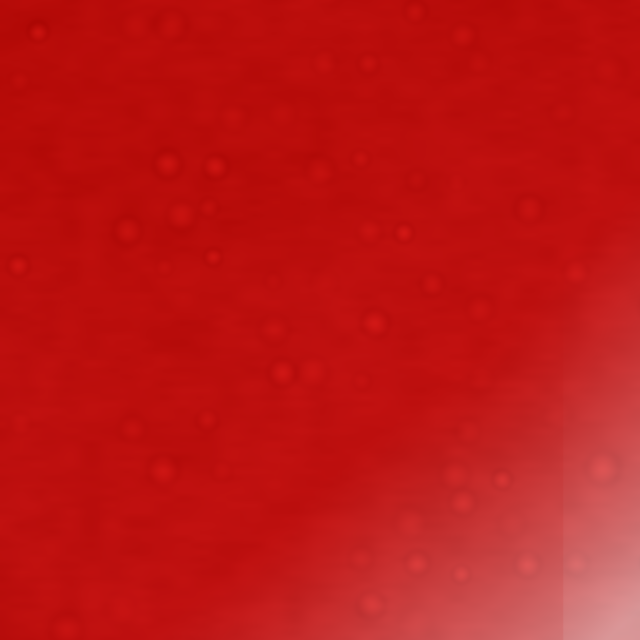
Give the GLSL for this texture, as a WebGL 1 fragment shader.

```glsl
precision highp float;
uniform vec2 u_resolution;

#define DEEP_RED vec3(0.712, 0.042, 0.030)
#define WARM_RED vec3(0.765, 0.072, 0.073)
#define PALE_PINK vec3(0.845, 0.585, 0.590)
#define GLOW_REACH 1.4
#define GLOW_CURVE 1.4
#define SPOT_CELLS 13.0
#define SPOT_SHARE 0.42
#define SPOT_LIGHT 0.075
#define MOTTLE 0.028
#define SEAM_X 0.88

float hash(vec2 p) {
  return fract(sin(dot(p, vec2(127.1, 311.7))) * 43758.5453);
}

float valueNoise(vec2 p) {
  vec2 i = floor(p);
  vec2 f = fract(p);
  f = f * f * (3.0 - 2.0 * f);
  float low = mix(hash(i), hash(i + vec2(1.0, 0.0)), f.x);
  float high = mix(hash(i + vec2(0.0, 1.0)), hash(i + vec2(1.0, 1.0)), f.x);
  return mix(low, high, f.y) - 0.5;
}

// Soft bright dots, each inside a faint dark ring
float spots(vec2 uv) {
  vec2 p = uv * SPOT_CELLS;
  vec2 cell = floor(p);
  float sum = 0.0;
  for (int y = -1; y <= 1; y++) {
    for (int x = -1; x <= 1; x++) {
      vec2 id = cell + vec2(float(x), float(y));
      vec2 center = id + 0.2 + 0.6 * vec2(hash(id), hash(id + 37.0));
      float radius = mix(0.12, 0.23, hash(id + 71.0));
      float strength = mix(0.25, 1.0, pow(hash(id + 13.0), 2.0));
      float d = length(p - center) / radius;
      float ring = (d - 1.5) / 0.45;
      float profile = exp(-d * d * 1.4) - 0.35 * exp(-ring * ring);
      sum += step(hash(id + 5.0), SPOT_SHARE) * strength * profile;
    }
  }
  return sum;
}

// Pale light spreading from the lower right corner
float cornerGlow(vec2 uv) {
  float away = (1.0 - uv.x) / 0.55 + uv.y / 0.50;
  away += 0.10 * valueNoise(uv * 5.0);
  return pow(max(1.0 - away / GLOW_REACH, 0.0), GLOW_CURVE);
}

void main() {
  vec2 uv = gl_FragCoord.xy / u_resolution;
  float pixel = 1.0 / u_resolution.x;

  // Broad red gradient, darker toward the upper left
  float warmth = 0.62 + 0.45 * uv.x - 0.65 * uv.y;
  warmth += 0.35 * valueNoise(uv * 4.0 + 9.0);
  vec3 color = mix(DEEP_RED, WARM_RED, clamp(warmth, 0.0, 1.0));

  // Corner glow with a faint vertical seam
  float glow = cornerGlow(uv);
  float seam = smoothstep(SEAM_X - pixel, SEAM_X + pixel, uv.x);
  glow *= mix(0.96, 1.08, seam);
  color = mix(color, PALE_PINK, clamp(glow, 0.0, 1.0));

  // Fine mottling, streaks and faint square patches
  float mottle = valueNoise(uv * 28.0) + 0.6 * valueNoise(uv * vec2(35.0, 95.0));
  mottle += 0.25 * (hash(floor(uv * 32.0)) - 0.5);
  color += MOTTLE * mottle * vec3(1.0, 0.45, 0.45);

  color += SPOT_LIGHT * spots(uv) * vec3(1.0, 0.40, 0.35);
  gl_FragColor = vec4(clamp(color, 0.0, 1.0), 1.0);
}
```
